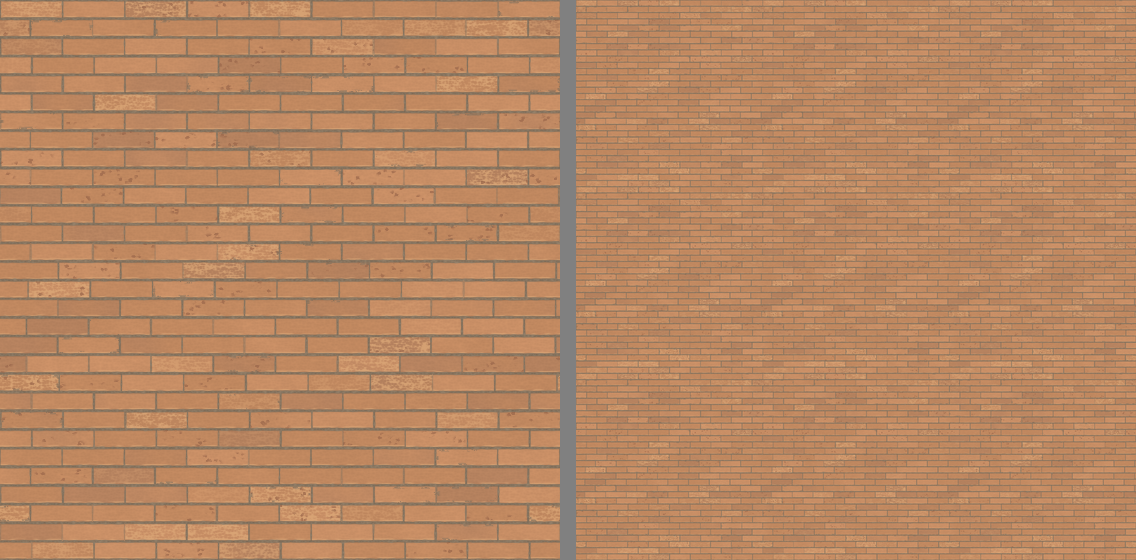
Left: one tile. Right: repeated 3 by 3.
Give the GLSL for this texture, as a Shadertoy shader.

```glsl
#define GRID vec2(9.0, 30.0)
#define JOINT vec2(0.0018, 0.0025)
#define ROUGHNESS 0.0021
#define ROW_DRIFT 0.06
#define BRICK vec3(0.757, 0.535, 0.375)
#define BRICK_LIGHT vec3(0.790, 0.562, 0.400)
#define BRICK_DARK vec3(0.690, 0.495, 0.365)
#define MORTAR vec3(0.525, 0.455, 0.375)
#define LIME vec3(0.860, 0.660, 0.470)
#define STAIN vec3(0.590, 0.390, 0.285)

const float TAU = 6.2831853;

float hash(vec2 p) {
    vec3 q = fract(p.xyx * vec3(0.1031, 0.1030, 0.0973));
    q += dot(q, q.yzx + 33.33);
    return fract((q.x + q.y) * q.z);
}

// Distance to the nearest scattered point; wraps after n cells
float cellular(vec2 uv, vec2 n) {
    vec2 p = uv * n, base = floor(p);
    float nearest = 2.0;
    for (int y = -1; y <= 1; y++)
    for (int x = -1; x <= 1; x++) {
        vec2 cell = base + vec2(x, y);
        vec2 id = mod(cell, n);
        vec2 point = cell + vec2(hash(id + 3.1), hash(id + 71.7));
        nearest = min(nearest, length(point - p));
    }
    return nearest;
}

// Broad weathering from sines of whole frequency
float weather(vec2 uv) {
    vec2 a = TAU * uv;
    return 0.4 * sin(3.0 * a.y + sin(2.0 * a.x))
         + 0.3 * sin(4.0 * a.x - 5.0 * a.y + 1.7)
         + 0.3 * sin(9.0 * a.x + 7.0 * a.y + 2.0 * sin(3.0 * a.y));
}

void mainImage(out vec4 fragColor, in vec2 fragCoord) {
    vec2 uv = fragCoord / iResolution.xy;
    float pixel = 1.0 / iResolution.y;

    // Running bond with a band of drifted courses
    vec2 p = uv * GRID;
    float row = mod(floor(p.y), GRID.y);
    float drifted = step(8.5, row) * step(row, 15.5);
    p.x += 0.5 * mod(row + 1.0, 2.0) + ROW_DRIFT * drifted
         + 0.03 * (hash(vec2(row, 5.0)) - 0.5);
    vec2 id = mod(floor(p), GRID);
    vec2 local = (fract(p) - 0.5) / GRID;
    vec2 jointId = vec2(mod(floor(p.x + 0.5), GRID.x), row);

    // Noise layers
    float coarse = cellular(uv, vec2(70.0, 90.0));
    float fine = cellular(uv, vec2(190.0, 230.0));
    float streak = cellular(uv, vec2(45.0, 210.0));
    float patches = cellular(uv, vec2(26.0, 44.0));
    float wear = weather(uv);

    // Brick outline with ragged edges and uneven bedding
    float rough = ROUGHNESS * (0.6 * coarse + 0.4 * fine - 0.45);
    vec2 joint = JOINT * vec2(0.65 + 0.6 * hash(jointId + 17.0), 1.0);
    local.y += 0.0008 * (hash(id + 29.0) - 0.5);
    vec2 edge = abs(local) - (0.5 / GRID - joint);
    float corner = 0.0012;
    vec2 outer = edge + corner;
    float dist = length(max(outer, 0.0)) + min(max(outer.x, outer.y), 0.0) - corner + rough;

    // Fired clay: tone per brick, then mottling
    float tone = hash(id + 41.0);
    float dark = smoothstep(0.80, 1.0, hash(id + 53.0) + 0.10 * wear);
    vec3 color = mix(BRICK, BRICK_LIGHT, smoothstep(0.35, 0.9, tone + 0.15 * wear));
    color = mix(color, BRICK_DARK, 0.75 * dark);
    color *= 1.0 + 0.035 * (streak - 0.45) + 0.04 * (fine - 0.45) + 0.012 * wear;

    // Lime bloom on a few bricks
    float bloom = smoothstep(0.84, 0.95, hash(id + 67.0));
    float bloomGrain = smoothstep(0.25, 0.75, 0.5 * fine + 0.5 * streak + 0.35 * (0.5 - patches));
    color = mix(color, LIME, 0.75 * bloom * bloomGrain);

    // Rust stains in small clusters
    float spots = smoothstep(0.34, 0.16, coarse + 0.25 * (fine - 0.4));
    float cluster = smoothstep(0.40, 0.15, patches) * step(0.80, hash(id + 83.0));
    color = mix(color, STAIN, 0.65 * spots * cluster);

    // Pale lower lip and faint upper shade
    float lipNoise = smoothstep(0.2, 0.6, streak);
    float lip = smoothstep(0.0022, 0.0004, abs(edge.y + 0.0012)) * step(local.y, 0.0);
    color = mix(color, LIME, 0.55 * lip * lipNoise);
    float shade = smoothstep(-0.0020, 0.0, edge.y) * step(0.0, local.y);
    color *= 1.0 - 0.06 * shade;

    // Mortar, with some upright joints smeared over
    vec3 mortar = MORTAR * (1.0 + 0.16 * (fine - 0.45) + 0.10 * (coarse - 0.45));
    float upright = smoothstep(-0.001, 0.001, edge.x - edge.y);
    float smeared = upright * smoothstep(0.72, 0.90, hash(jointId + 97.0));
    float cover = smoothstep(-0.0005 - pixel * 0.5, 0.0005 + pixel * 0.5, dist);
    cover *= 1.0 - 0.55 * smeared;

    // Chipped edges filled with mortar
    float chip = smoothstep(0.26, 0.14, patches + 0.3 * (fine - 0.4));
    chip *= smoothstep(-0.006, -0.001, dist) * step(0.90, hash(id + 113.0));
    color = mix(color, mortar, max(cover, 0.7 * chip));

    fragColor = vec4(clamp(color, 0.0, 1.0), 1.0);
}
```
